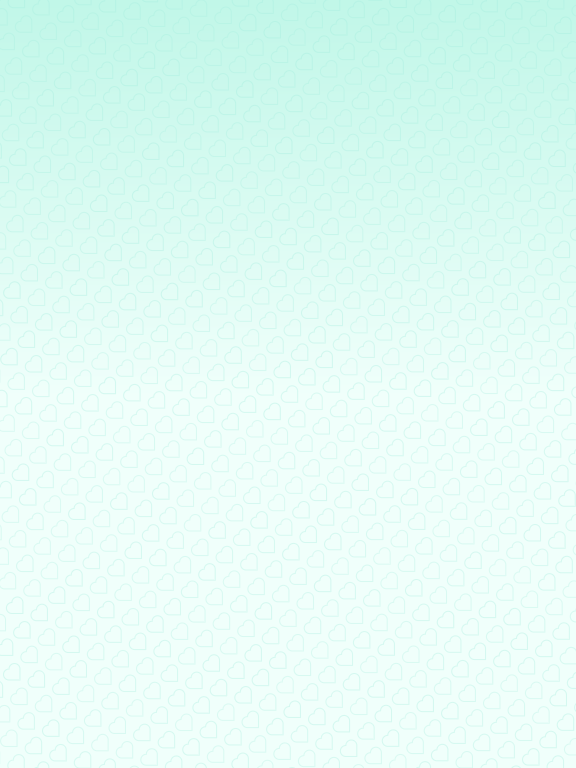
Give the GLSL for this pattern, as a Shadertoy shader.

```glsl
const vec3 MINT = vec3(0.755, 0.967, 0.91);
const vec3 PALE = vec3(0.942, 1.0, 0.984);
const vec3 LINE = vec3(0.62, 0.92, 0.86);

// Lattice steps and one heart centre, in canvas heights
const mat2 LATTICE = mat2(0.0320, -0.0094, 0.0094, -0.0320);
const vec2 ANCHOR = vec2(0.3324, 0.4410);
const float HEART_SIZE = 0.0202;
const float HALF_LINE = 0.0007;
const float LINE_OPACITY = 0.31;

float hash(vec2 p) {
    return fract(sin(dot(p, vec2(127.1, 311.7))) * 43758.5453);
}

float dot2(vec2 v) {
    return dot(v, v);
}

// Signed distance to an upright heart with its tip at the origin
float heartDistance(vec2 p) {
    p.x = abs(p.x);
    if (p.x + p.y > 1.0) {
        return length(p - vec2(0.25, 0.75)) - sqrt(2.0) / 4.0;
    }
    float edge = min(dot2(p - vec2(0.0, 1.0)),
                     dot2(p - 0.5 * max(p.x + p.y, 0.0)));
    return sqrt(edge) * sign(p.x - p.y);
}

// Turns the heart so that its tip points to the lower right
vec2 tiltHeart(vec2 p) {
    return vec2(p.x + p.y, p.y - p.x) * sqrt(0.5);
}

// Share of a pixel covered by a stroke around zero distance
float strokeCoverage(float d, float halfWidth, float pixel) {
    float outer = clamp((d + halfWidth) / pixel + 0.5, 0.0, 1.0);
    float inner = clamp((d - halfWidth) / pixel + 0.5, 0.0, 1.0);
    return outer - inner;
}

void mainImage(out vec4 fragColor, in vec2 fragCoord) {
    float pixel = 1.0 / iResolution.y;
    vec2 p = fragCoord * pixel;

    // Background fades from mint at the top to a flat pale half
    vec3 color = mix(PALE, MINT, clamp((p.y - 0.48) / 0.52, 0.0, 1.0));

    // Slanted lattice of hearts
    vec2 cell = inverse(LATTICE) * (p - ANCHOR);
    vec2 id = round(cell);
    vec2 local = LATTICE * (cell - id);
    vec2 heart = tiltHeart(local) / HEART_SIZE + vec2(0.0, 0.7);
    float d = heartDistance(heart) * HEART_SIZE;

    // Thin outline with slightly uneven strength
    float strength = LINE_OPACITY * mix(0.85, 1.1, hash(id));
    color = mix(color, LINE, strokeCoverage(d, HALF_LINE, pixel) * strength);

    fragColor = vec4(color, 1.0);
}
```
